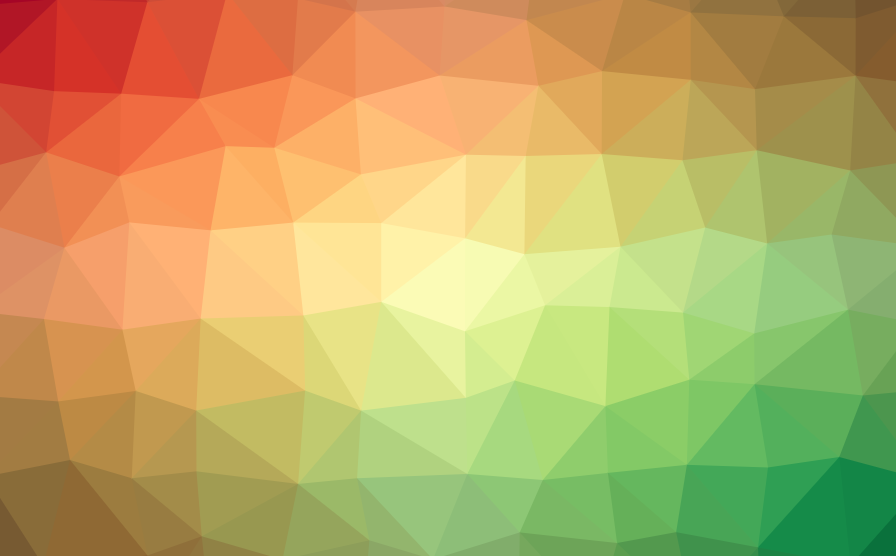
A WebGL 1 fragment shader for this background:

```glsl
precision highp float;

uniform vec2 u_resolution;

#define ORIGIN vec2(0.060, 0.0134)
#define CELL vec2(0.0887, 0.1393)
#define JITTER 0.46
#define SEED vec2(17.0, 43.0)
#define AXIS_MIX 0.5
#define GAMMA 2.2

vec2 hash22(vec2 p) {
  vec3 q = fract(p.xyx * vec3(0.1031, 0.1030, 0.0973));
  q += dot(q, q.yzx + 33.33);
  return fract((q.xx + q.yz) * q.zy);
}

// Perceptual space: cube roots of white-relative XYZ
vec3 toPerceptual(vec3 rgb) {
  mat3 rgbToXyz = mat3(0.4339, 0.2126, 0.0177,
                       0.3762, 0.7152, 0.1095,
                       0.1899, 0.0722, 0.8728);
  return pow(rgbToXyz * pow(rgb, vec3(GAMMA)), vec3(1.0 / 3.0));
}

vec3 toRgb(vec3 v) {
  mat3 xyzToRgb = mat3(3.0801, -0.9209, 0.0529,
                       -1.5372, 1.8758, -0.2040,
                       -0.5430, 0.0452, 1.1511);
  return pow(clamp(xyzToRgb * (v * v * v), 0.0, 1.0), vec3(1.0 / GAMMA));
}

// Red - yellow - green ramp, a sum of tent-weighted stops
vec3 colorStop(float s, float index, vec3 rgb) {
  return max(0.0, 1.0 - abs(s - index)) * toPerceptual(rgb);
}

vec3 ramp(float t) {
  float s = 10.0 * clamp(t, 0.0, 1.0);
  vec3 c = colorStop(s, 0.0, vec3(0.647, 0.000, 0.149));
  c += colorStop(s, 1.0, vec3(0.843, 0.188, 0.153));
  c += colorStop(s, 2.0, vec3(0.957, 0.427, 0.263));
  c += colorStop(s, 3.0, vec3(0.992, 0.682, 0.380));
  c += colorStop(s, 4.0, vec3(0.996, 0.878, 0.545));
  c += colorStop(s, 5.0, vec3(1.000, 1.000, 0.749));
  c += colorStop(s, 6.0, vec3(0.851, 0.937, 0.545));
  c += colorStop(s, 7.0, vec3(0.651, 0.851, 0.416));
  c += colorStop(s, 8.0, vec3(0.400, 0.741, 0.388));
  c += colorStop(s, 9.0, vec3(0.102, 0.596, 0.314));
  c += colorStop(s, 10.0, vec3(0.000, 0.408, 0.216));
  return c;
}

// One ramp runs left to right, the other top to bottom
vec3 facetColor(vec2 uv) {
  return toRgb(mix(ramp(uv.x), ramp(1.0 - uv.y), AXIS_MIX));
}

// Jittered lattice vertex, in units of the canvas height
vec2 meshVertex(vec2 id, float aspect) {
  vec2 offset = (hash22(id + SEED) - 0.5) * JITTER;
  return (ORIGIN + (id + offset) * CELL) * vec2(aspect, 1.0);
}

// Signed distance to a counter-clockwise edge, negative inside
float edgeDistance(vec2 p, vec2 a, vec2 b) {
  vec2 along = normalize(b - a);
  return dot(p - a, vec2(along.y, -along.x));
}

// Adds one antialiased facet: colour in rgb, coverage in a
void addFacet(inout vec4 sum, vec2 p, vec2 a, vec2 b, vec2 c, float aspect) {
  float d = max(edgeDistance(p, a, b),
                max(edgeDistance(p, b, c), edgeDistance(p, c, a)));
  float coverage = clamp(0.5 - d * u_resolution.y, 0.0, 1.0);
  if (coverage > 0.0) {
    vec2 centroid = (a + b + c) / 3.0;
    sum += coverage * vec4(facetColor(centroid / vec2(aspect, 1.0)), 1.0);
  }
}

void main() {
  vec2 uv = gl_FragCoord.xy / u_resolution;
  float aspect = u_resolution.x / u_resolution.y;
  vec2 p = uv * vec2(aspect, 1.0);
  vec2 home = floor((uv - ORIGIN) / CELL);
  vec4 sum = vec4(0.0);

  // Split each nearby quad along its shorter diagonal
  for (int j = -1; j <= 1; j++) {
    for (int i = -1; i <= 1; i++) {
      vec2 id = home + vec2(float(i), float(j));
      vec2 a = meshVertex(id, aspect);
      vec2 b = meshVertex(id + vec2(1.0, 0.0), aspect);
      vec2 c = meshVertex(id + vec2(1.0, 1.0), aspect);
      vec2 d = meshVertex(id + vec2(0.0, 1.0), aspect);
      if (distance(a, c) < distance(b, d)) {
        addFacet(sum, p, a, b, c, aspect);
        addFacet(sum, p, a, c, d, aspect);
      } else {
        addFacet(sum, p, a, b, d, aspect);
        addFacet(sum, p, b, c, d, aspect);
      }
    }
  }

  vec3 color = sum.a > 0.0 ? sum.rgb / sum.a : facetColor(uv);
  gl_FragColor = vec4(color, 1.0);
}
```
